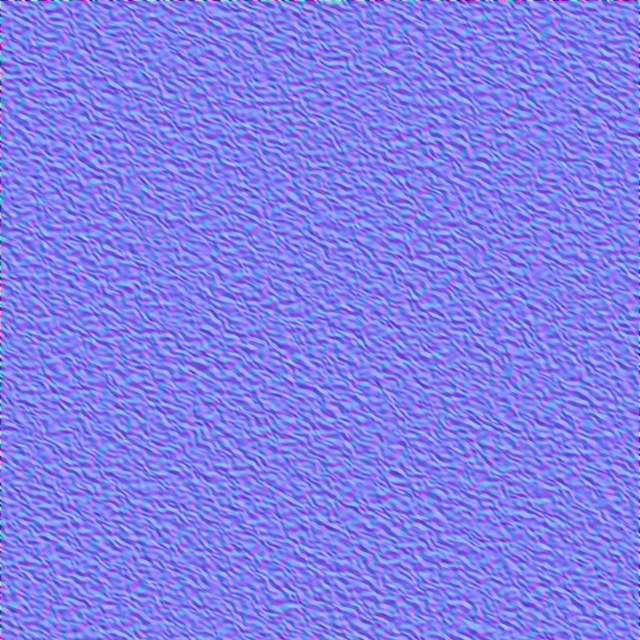
Give the GLSL for this texture map, as a three.js fragment shader.

```glsl
// Tangent-space normal map of a fine, leathery plaster grain.
// Slanted, stretched gradient noise gives a height field; its slopes become
// the normal, which is packed into red, green and blue with a soft relief tint.

varying vec2 vUv;

const vec2 RIDGE_DIR = vec2(0.857, -0.515);  // direction along the ridges
const float GRAIN_FREQ = 135.0;              // grain cells across the canvas
const float GRAIN_STRETCH = 1.65;            // ridge length over ridge width
const float BUMP = 0.44;                     // steepness of the grain
const float SAMPLE_STEP = 0.001;             // half width of the slope filter
const float RIM_WIDTH = 0.001;               // seam along the outer border

// Sine-free hash: two values in 0..1 from a cell and a seed
vec2 hash22(vec2 cell, float seed) {
  vec3 q = fract(vec3(cell.xyx + seed) * vec3(0.1031, 0.1030, 0.0973));
  q += dot(q, q.yzx + 33.33);
  return fract((q.xx + q.yz) * q.zy);
}

// Unit gradient of a lattice corner, projected on the offset to it
float cornerSlope(vec2 cell, vec2 offset, float seed) {
  vec2 g = hash22(cell, seed) * 2.0 - 1.0;
  return dot(normalize(g + 0.0001), offset);
}

float gradientNoise(vec2 p, float seed) {
  vec2 i = floor(p);
  vec2 f = p - i;
  vec2 u = f * f * f * (f * (f * 6.0 - 15.0) + 10.0);
  vec2 e = vec2(1.0, 0.0);
  float low = mix(cornerSlope(i, f, seed),
                  cornerSlope(i + e.xy, f - e.xy, seed), u.x);
  float high = mix(cornerSlope(i + e.yx, f - e.yx, seed),
                   cornerSlope(i + e.xx, f - e.xx, seed), u.x);
  return mix(low, high, u.y);
}

// Coordinates turned to the ridges and squeezed along them
vec2 ridgeSpace(vec2 p, vec2 dir, float freq, float stretch) {
  vec2 across = vec2(-dir.y, dir.x);
  return vec2(dot(p, dir) / stretch, dot(p, across)) * freq;
}

// Fine grain over a broader, less slanted swell
float grainHeight(vec2 p) {
  vec2 fine = ridgeSpace(p, RIDGE_DIR, GRAIN_FREQ, GRAIN_STRETCH);
  vec2 swell = ridgeSpace(p, vec2(0.96, -0.28), GRAIN_FREQ * 0.55, 1.4);
  float bend = gradientNoise(swell * 0.6, 41.0);
  fine += vec2(0.5, 0.9) * bend;
  return (gradientNoise(fine, 7.0) + 0.8 * gradientNoise(swell, 23.0))
         * BUMP / GRAIN_FREQ;
}

// Central differences of the height field
vec2 grainSlope(vec2 p, float h) {
  vec2 e = vec2(h, 0.0);
  return vec2(grainHeight(p + e.xy) - grainHeight(p - e.xy),
              grainHeight(p + e.yx) - grainHeight(p - e.yx)) / (2.0 * h);
}

// 1 on the left, right and top border, 0 inside
float borderRim(vec2 p, float width) {
  float d = min(min(p.x, 1.0 - p.x), 1.0 - p.y);
  return 1.0 - smoothstep(width, 2.5 * width, d);
}

// Pack a normal into colour, with less blue on the shaded side
vec3 packNormal(vec3 n, float tint) {
  vec3 color = 0.5 + 0.5 * n;
  color.b += tint * (n.x + n.y) - 0.03;
  return clamp(color, 0.0, 1.0);
}

void main() {
  vec2 slope = grainSlope(vUv, SAMPLE_STEP);
  slope *= 1.0 + 3.0 * borderRim(vUv, RIM_WIDTH);
  vec3 normal = normalize(vec3(-slope, 1.0));
  gl_FragColor = vec4(packNormal(normal, 0.1), 1.0);
}
```
